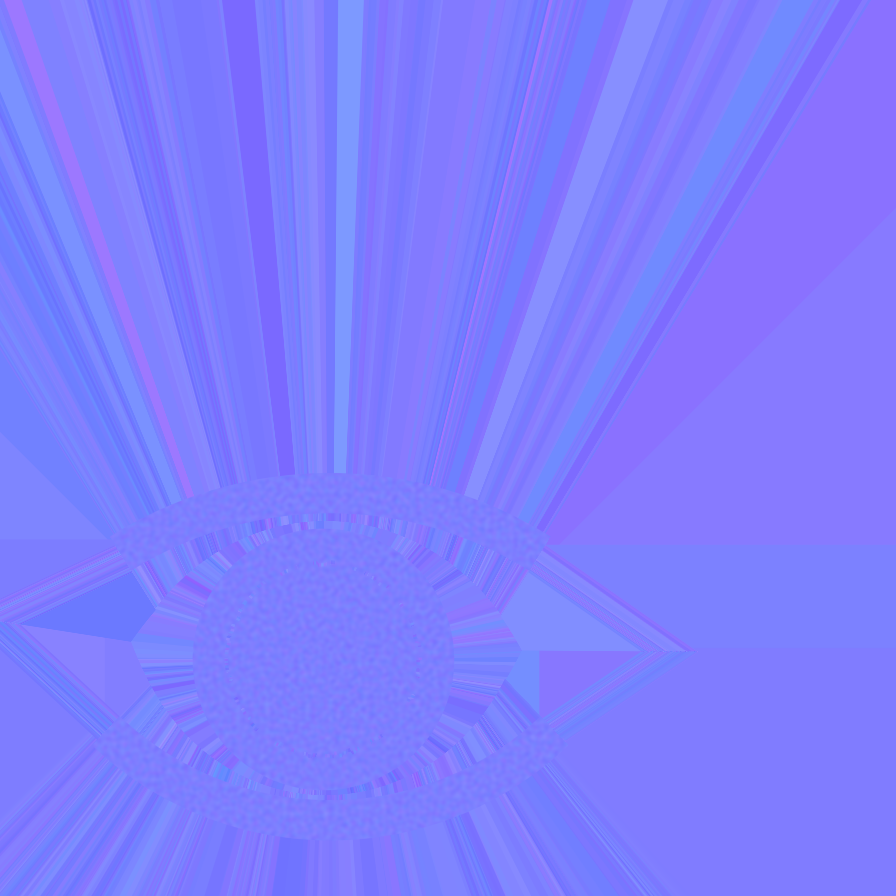
Reproduce this texture map procedurally as a WebGL 2 fragment shader.

```glsl
#version 300 es
precision highp float;
uniform vec2 u_resolution;
out vec4 fragColor;

#define UPPER_CENTER vec2(0.3685, 0.0104)
#define LOWER_CENTER vec2(0.3685, 0.448)
#define UPPER_RADIUS 0.4167
#define LOWER_RADIUS 0.341
#define IRIS_CENTER vec2(0.361, 0.264)
#define IRIS_RADIUS 0.146
#define RIGHT_TIP vec2(0.716, 0.273)
#define LEFT_TIP vec2(0.023, 0.303)
#define LID_WIDTH 0.045
#define CORNER_WIDTH 0.036
#define GRAIN_SCALE 155.0
#define GRAIN_DEPTH 0.07

vec2 hash2(vec2 p) {
    vec3 q = fract(p.xyx * vec3(0.1031, 0.103, 0.0973));
    q += dot(q, q.yzx + 33.33);
    return fract((q.xx + q.yz) * q.zy);
}

float gradientDot(vec2 cell, vec2 offset) {
    return dot(hash2(cell) * 2.0 - 1.0, offset);
}

float gradientNoise(vec2 p) {
    vec2 i = floor(p), f = fract(p), s = f * f * (3.0 - 2.0 * f);
    vec2 k = vec2(1.0, 0.0);
    return mix(mix(gradientDot(i, f), gradientDot(i + k, f - k), s.x),
               mix(gradientDot(i + k.yx, f - k.yx), gradientDot(i + 1.0, f - 1.0), s.x), s.y);
}

// Soft step, 0 below zero and 1 above
float cover(float d) {
    float e = 0.7 / u_resolution.y;
    return smoothstep(-e, e, d);
}

float band(float x, float a, float b) {
    return cover(x - a) * cover(b - x);
}

// Random tilt per unit cell, with filtered cell edges
vec2 strips(float x, float seed) {
    float w = clamp(fwidth(x), 0.01, 0.95), cell = floor(x);
    float blend = smoothstep(1.0 - w, 1.0, fract(x));
    return mix(hash2(vec2(cell + 300.0, seed)), hash2(vec2(cell + 301.0, seed)), blend) - 0.5;
}

// Three widths of strips; the finest come in clusters
vec2 rays(float t, float frequency, float seed) {
    float x = t * frequency;
    x += 0.5 * sin(x * 1.3 + seed);
    float cluster = smoothstep(-0.1, 0.2, strips(x * 0.6, seed + 7.0).x);
    return 0.075 * strips(x, seed) + 0.05 * strips(x * 2.7, seed + 1.0)
         + 0.075 * cluster * strips(x * 7.3, seed + 2.0);
}

void main() {
    vec2 p = gl_FragCoord.xy / u_resolution;
    vec2 base = vec2(0.49, 0.495);
    float right = step(UPPER_CENTER.x, p.x);

    // Lid arcs, continued by straight corner edges
    vec2 u = p - UPPER_CENTER, l = p - LOWER_CENTER;
    float tu = u.x / max(u.y, 0.001), tl = l.x / max(-l.y, 0.001);
    vec2 fromTip = p - mix(LEFT_TIP, RIGHT_TIP, right);
    float upperLine = dot(fromTip, mix(vec2(-0.423, 0.906), vec2(0.573, 0.818), right));
    float lowerLine = dot(fromTip, mix(vec2(-0.68, -0.733), vec2(0.56, -0.828), right));
    float upperCorner = cover(abs(tu) - 0.63), lowerCorner = cover(abs(tl) - 0.95);
    float upperEdge = mix(length(u) - UPPER_RADIUS, upperLine, upperCorner);
    float lowerEdge = mix(length(l) - LOWER_RADIUS, lowerLine, lowerCorner);
    float edge = max(upperEdge, lowerEdge);
    float isUpper = cover(upperEdge - lowerEdge);
    float corner = mix(lowerCorner, upperCorner, isUpper);

    // Flat planes around the form
    vec2 rightPlane = mix(vec2(0.53, 0.48), vec2(0.54, 0.445), cover(p.y - p.x + 0.232));
    rightPlane = mix(vec2(0.485, 0.505), rightPlane, cover(p.y - 0.392));
    rightPlane = mix(vec2(0.5, 0.487), rightPlane, cover(p.y - 0.277));
    vec2 leftPlane = mix(vec2(0.495, 0.52), vec2(0.445, 0.505), cover(p.x + p.y - 0.518));
    leftPlane = mix(vec2(0.485, 0.49), leftPlane, cover(p.y - 0.398));
    leftPlane = mix(vec2(0.493, 0.492), leftPlane, cover(p.y - 0.29));
    vec2 tilt = mix(leftPlane, rightPlane, right);

    // Upper fan with its broad accent rays
    vec2 fan = base + rays(tu, 28.0, 3.0);
    fan = mix(fan, vec2(0.48, 0.41), band(tu, -0.122, -0.085));
    fan = mix(fan, vec2(0.49, 0.60), band(tu, 0.009, 0.038));
    fan = mix(fan, vec2(0.61, 0.47), band(tu, -0.368, -0.348));
    fan = mix(fan, vec2(0.48, 0.57), band(tu, -0.415, -0.385));
    fan = mix(fan, vec2(0.43, 0.50), band(tu, 0.29, 0.316));
    fan = mix(fan, vec2(0.53, 0.56), band(tu, 0.342, 0.381));
    fan = mix(fan, vec2(0.63, 0.46), band(tu, 0.247, 0.251));
    fan = mix(fan, vec2(0.44, 0.54), band(tu, 0.51, 0.545));
    fan = mix(fan, vec2(0.49, 0.42), band(tu, 0.575, 0.60));
    tilt = mix(tilt, fan, band(tu, -0.615, 0.61) * isUpper);

    // Lower fan, fading into the plane on its right
    float lowerFan = smoothstep(-1.03, -0.98, tl) * (1.0 - smoothstep(0.78, 0.9, tl));
    tilt = mix(tilt, base + rays(tl, 24.0, 19.0), lowerFan * (1.0 - isUpper));

    // Grainy lids and chevron corners
    vec2 g = p * GRAIN_SCALE;
    vec2 grain = base + GRAIN_DEPTH * vec2(gradientNoise(g), gradientNoise(g + 57.3));
    vec2 chevron = base + 1.1 * rays(edge, 150.0, 31.0 + 4.0 * right + isUpper);
    vec2 rim = mix(grain, chevron, corner);
    tilt = mix(rim, tilt, cover(edge - mix(LID_WIDTH, CORNER_WIDTH, corner)));

    // Bevels split where iris and lid are equally near
    vec2 q = p - IRIS_CENTER;
    float r = length(q), angle = atan(q.y, q.x), iris = r - IRIS_RADIUS;
    vec2 lidStreaks = base + 1.3 * mix(rays(tl, 30.0, 43.0), rays(tu, 48.0, 47.0), isUpper);
    vec2 lowerRight = mix(vec2(0.455, 0.555), vec2(0.53, 0.465), cover(p.x - 0.602));
    vec2 lowerLeft = mix(vec2(0.535, 0.51), vec2(0.51, 0.495), cover(p.x - 0.117));
    vec2 facet = mix(mix(lowerLeft, lowerRight, right),
                     mix(vec2(0.42, 0.475), vec2(0.505, 0.555), right), isUpper);
    vec2 bevel = mix(base + 1.3 * rays(angle, 13.0, 53.0),
                     mix(lidStreaks, facet, corner), cover(iris + edge));
    tilt = mix(bevel, tilt, cover(edge));

    // Iris with a broken inner ring
    vec2 dash = strips(angle * 22.0, 61.0);
    float ring = band(r + 0.004 * dash.y, 0.105, 0.109) * step(0.0, dash.x);
    vec2 disc = grain + 0.12 * ring * strips(angle * 40.0, 67.0);
    tilt = mix(disc, tilt, cover(iris));

    fragColor = vec4(tilt, 1.0, 1.0);
}
```
